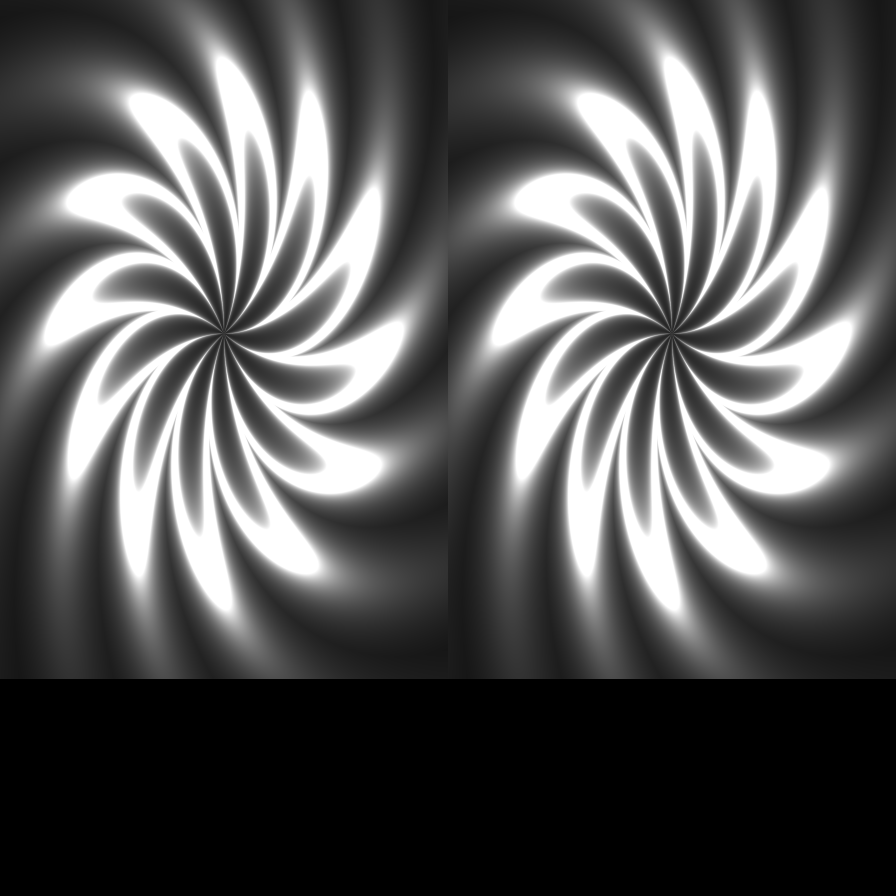
Write a Shadertoy shader that draws this background.

```glsl
// Two side-by-side panels, each with a glowing, twisted twelve-petal flower
// over a black strip. Each flower is a polar curve whose inverse radial
// distance gives the glow; supersampling smooths spokes and edges.

const float PANEL_COUNT  = 2.0;
const float PANEL_BOTTOM = 0.2422;  // top of the black strip
const float CENTRE_Y     = 0.6276;  // height of the flower centres
const float PETALS       = 12.0;
const float PETAL_LENGTH = 0.5;     // petal reach beyond the core
const float CORE_RADIUS  = 0.2;
const float TWIST        = 1.0;     // radians of turn per unit radius
const float GLOW         = 0.1;
const vec3  LIGHT        = vec3(1.0);
const int   SAMPLES      = 3;       // per axis

// Glow around the twisted petal outline; p is centred on the flower.
float flowerGlow(vec2 p) {
    float radius = length(p);
    float angle = atan(p.y, p.x + 1e-6) - TWIST * radius;
    float outline = CORE_RADIUS + PETAL_LENGTH * abs(sin(0.5 * PETALS * angle));
    return min(GLOW / max(abs(outline - radius), 1e-4), 1.0);
}

// Brightness at a canvas position from 0 to 1.
float scene(vec2 uv) {
    vec2 p = vec2(fract(uv.x * PANEL_COUNT) * 2.0 - 1.0,
                  (uv.y - CENTRE_Y) / (CENTRE_Y - PANEL_BOTTOM));
    return flowerGlow(p) * step(PANEL_BOTTOM, uv.y);
}

void mainImage(out vec4 fragColor, in vec2 fragCoord) {
    // Average a regular grid of samples inside each pixel.
    float light = 0.0;
    for (int j = 0; j < SAMPLES; j++) {
        for (int i = 0; i < SAMPLES; i++) {
            vec2 offset = (vec2(i, j) + 0.5) / float(SAMPLES) - 0.5;
            light += scene((fragCoord + offset) / iResolution.xy);
        }
    }
    fragColor = vec4(LIGHT * light / float(SAMPLES * SAMPLES), 1.0);
}
```
